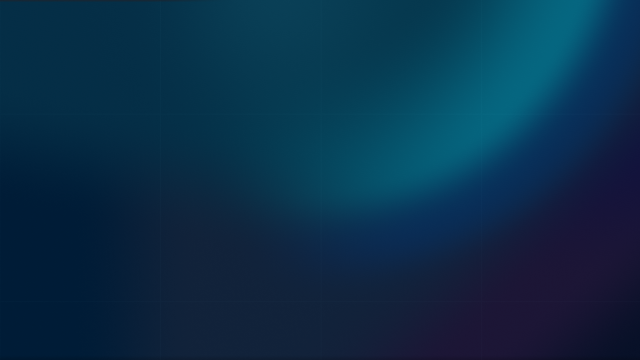
Reproduce this background procedurally as a Shadertoy shader.

```glsl
// Dark navy backdrop with a curved teal light band, a violet corner and a faint grid.

const vec3 NAVY   = vec3(0.00, 0.11, 0.215);
const vec3 SLATE  = vec3(0.068, 0.135, 0.228);
const vec3 OCEAN  = vec3(0.018, 0.18, 0.275);
const vec3 PINE   = vec3(0.02, 0.218, 0.305);
const vec3 HAZE   = vec3(0.04, 0.255, 0.345);
const vec3 TEAL   = vec3(0.02, 0.405, 0.505);
const vec3 BLUE   = vec3(0.03, 0.18, 0.365);
const vec3 VIOLET = vec3(0.11, 0.085, 0.21);
const vec3 INDIGO = vec3(0.065, 0.07, 0.24);
const vec3 INK    = vec3(0.03, 0.065, 0.155);

float hash(vec2 p) {
    return fract(sin(dot(p, vec2(127.1, 311.7))) * 43758.5453);
}

// Bell-shaped falloff around zero
float bell(float d, float width) {
    float k = d / width;
    return exp(-k * k);
}

// Thin repeated line, antialiased to about one pixel
float gridLine(float v, float offset, float period, float pixel) {
    float d = abs(mod(v - offset + 0.5 * period, period) - 0.5 * period);
    return 1.0 - smoothstep(0.0, max(pixel, 0.002), d);
}

// Lower ground: navy, slate, violet ridge, then a dark corner
vec3 ground(vec2 p) {
    vec3 col = mix(NAVY, SLATE, smoothstep(0.2, 0.55, p.x));
    float ridge = dot(p - vec2(1.435, 0.144), vec2(0.68, -0.73));
    vec3 tint = mix(VIOLET, INDIGO, smoothstep(0.2, 0.65, p.y));
    col = mix(col, tint, bell(min(ridge + 0.02, 0.0), 0.16));
    return mix(col, INK, smoothstep(0.05, 0.32, ridge));
}

// Upper field: blue to green with a soft haze at the top
vec3 upperField(vec2 p) {
    vec3 col = mix(OCEAN, PINE, smoothstep(0.35, 0.95, p.x));
    return mix(col, HAZE, 0.85 * bell(length(p - vec2(0.78, 1.02)), 0.26));
}

// Light band; s is the signed distance from its outer arc
vec3 addBand(vec3 col, vec2 p, float s, float inside) {
    float along = smoothstep(0.55, 1.45, p.x);
    float inner = smoothstep(-0.56, -0.15, s);
    vec3 light = mix(TEAL, BLUE, smoothstep(-0.17, 0.05, s));
    col = mix(col, light, along * inner * inside);
    float rim = 0.6 * bell(s, 0.09) * smoothstep(0.65, 1.2, p.x);
    return mix(col, BLUE, rim);
}

void mainImage(out vec4 fragColor, in vec2 fragCoord) {
    vec2 p = fragCoord / iResolution.y;
    float pixel = 1.0 / iResolution.y;

    // Broad colour fields
    float s = length(p - vec2(0.85, 1.28)) - 0.972;
    float inside = 1.0 - smoothstep(-0.16, 0.13, s);
    float upper = smoothstep(-0.17, 0.17, p.y - 0.6 + 0.2 * p.x);
    upper *= mix(1.0, inside, smoothstep(0.5, 1.0, p.x));
    vec3 col = mix(ground(p), upperField(p), upper);
    col = addBand(col, p, s, inside);

    // Faint grid
    float lines = max(gridLine(p.x, 0.0, 0.446, pixel),
                      gridLine(p.y, 0.162, 0.521, pixel));
    col += 0.012 * lines * vec3(0.6, 1.0, 1.0);

    // Thin edge shading along the top left and the bottom
    float topEdge = smoothstep(0.993, 0.999, p.y) * (1.0 - smoothstep(0.4, 0.65, p.x));
    col = mix(col, vec3(0.11, 0.14, 0.18), 0.7 * topEdge);
    col *= 1.0 - 0.15 * (1.0 - smoothstep(0.0, 0.015, p.y));

    // Dither against banding
    col += (hash(fragCoord) - 0.5) / 255.0;
    fragColor = vec4(col, 1.0);
}
```
